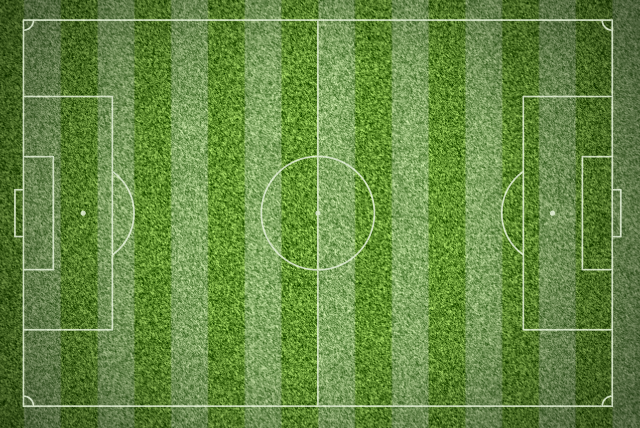
Write a Shadertoy shader that draws this texture.

```glsl
// A football pitch seen from above: mown stripes of grass under white markings.
// Markings are distance functions folded into one quadrant; the turf is
// fine slanted value noise, darkened toward the edges by a soft vignette.

float hash(vec2 p) {
    vec3 h = fract(vec3(p.xyx) * 0.1031);
    h += dot(h, h.yzx + 33.33);
    return fract((h.x + h.y) * h.z);
}

float noise(vec2 p) {
    vec2 cell = floor(p), f = fract(p);
    f = f * f * (3.0 - 2.0 * f);
    return mix(mix(hash(cell), hash(cell + vec2(1, 0)), f.x),
               mix(hash(cell + vec2(0, 1)), hash(cell + vec2(1, 1)), f.x), f.y);
}

float boxOutline(vec2 p, vec2 center, vec2 halfSize) {
    vec2 d = abs(p - center) - halfSize;
    return abs(length(max(d, 0.0)) + min(max(d.x, d.y), 0.0));
}

float ring(vec2 p, vec2 center, float radius) {
    return abs(length(p - center) - radius);
}

// Short blades of grass: fine noise stretched along two leaning directions
float grass(vec2 p) {
    vec2 leanRight = vec2(p.x * 0.8 + p.y * 0.6, p.y * 0.8 - p.x * 0.6);
    vec2 leanLeft = vec2(p.x * 0.75 - p.y * 0.66, p.y * 0.75 + p.x * 0.66);
    float blades = noise(leanRight * vec2(340, 210) + 700.0);
    float crossing = noise(leanLeft * vec2(210, 350) + 900.0);
    float fine = noise(p * 430.0 + 310.0);
    return 0.35 * blades + 0.33 * crossing + 0.32 * fine - 0.5;
}

// Distance to the nearest white marking, from the centre spot
float markings(vec2 q) {
    vec2 m = abs(q);
    vec2 corner = vec2(0.690, 0.451);
    vec2 penaltySpot = vec2(0.550, 0.0);

    float d = boxOutline(m, vec2(0), corner);
    d = min(d, max(m.x, m.y - corner.y));
    d = min(d, ring(m, vec2(0), 0.1325));
    d = min(d, length(m) - 0.004);

    // Penalty area, goal area and goal
    d = min(d, boxOutline(m, vec2(0.5858, 0), vec2(0.1042, 0.2725)));
    d = min(d, boxOutline(m, vec2(0.655, 0), vec2(0.035, 0.132)));
    d = min(d, boxOutline(m, vec2(0.700, 0), vec2(0.010, 0.0547)));

    // Penalty spot and arc, corner arcs
    d = min(d, length(m - penaltySpot) - 0.004);
    d = min(d, max(ring(m, penaltySpot, 0.119), m.x - 0.4815));
    float cornerArc = ring(m, corner, 0.0235);
    return min(d, max(cornerArc, max(m.x - corner.x, m.y - corner.y)));
}

void mainImage(out vec4 fragColor, in vec2 fragCoord) {
    vec2 p = fragCoord / iResolution.xy * vec2(1.5, 1.0);
    vec2 q = p - vec2(0.745, 0.502);
    float pixel = 1.0 / iResolution.y;

    // Mown stripes, alternating pale and deep green
    float phase = fract((q.x - 0.001) / 0.1724);
    float edge = (0.25 - abs(phase - 0.25)) * 0.1724;
    edge = phase > 0.75 ? (phase - 1.0) * 0.1724 : edge;
    float pale = smoothstep(-0.002 - pixel * 0.5, 0.002 + pixel * 0.5, edge);

    // Turf with strong blade contrast and faint patches of wear
    float blade = grass(p);
    float patches = noise(p * 14.0) - 0.5;
    vec3 color = mix(vec3(0.37, 0.55, 0.18), vec3(0.505, 0.645, 0.385), pale);
    color += blade * mix(vec3(0.85, 0.86, 0.66), vec3(0.76, 0.66, 0.72), pale);
    color *= 1.0 + 0.04 * patches;

    // Vignette
    float radius = length(q * vec2(1.33, 1.55));
    color *= 1.04 - 0.49 * smoothstep(0.35, 1.4, radius);

    // White lines, lightly broken by the turf
    float line = 1.0 - smoothstep(0.002 - pixel * 0.65, 0.002 + pixel * 0.65, markings(q));
    color = mix(color, vec3(0.88, 0.93, 0.83) + blade * 0.12, line * 0.9);

    fragColor = vec4(clamp(color, 0.0, 1.0), 1.0);
}
```
